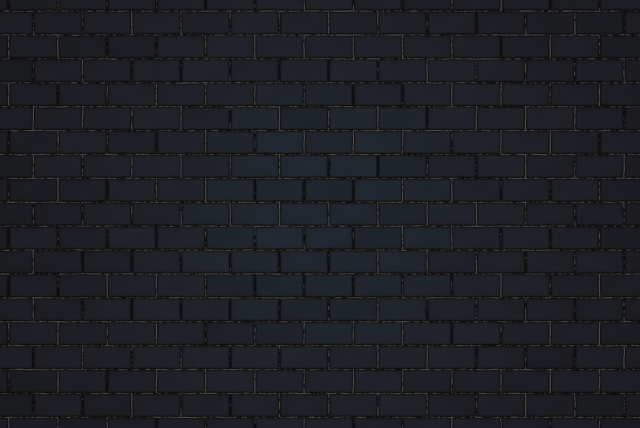
This texture is drawn by a WebGL 1 fragment shader. Its source:

```glsl
precision highp float;
// Dark blue-grey brick wall in running bond, with worn pale mortar and a faint central glow.

uniform vec2 u_resolution;

#define BRICKS vec2(13.0, 17.91)       // repeats across and down
#define SHIFT vec2(0.677, 0.455)       // position of the first joints, in bricks
#define JOINT 0.0031                   // half width of the dark joint, in canvas heights
#define MORTAR 0.0015                  // half width of the pale mortar line
#define BRICK_EDGE vec3(0.118, 0.123, 0.143)
#define BRICK_GLOW vec3(0.130, 0.155, 0.182)
#define GRIME vec3(0.055, 0.055, 0.056)
#define PALE vec3(0.285, 0.283, 0.272)
#define BRICK_VARIATION 0.10
#define JOINT_VARIATION 0.60
#define GLOW_FALLOFF 5.0

float hash(vec2 p) {
    return fract(sin(dot(p, vec2(127.1, 311.7))) * 4375.85);
}

// Cellular noise: distance to the nearest scattered point
float cellular(vec2 p) {
    vec2 cell = floor(p);
    float nearest = 2.0;
    for (int j = -1; j <= 1; j++) {
        for (int i = -1; i <= 1; i++) {
            vec2 c = cell + vec2(float(i), float(j));
            vec2 point = c + vec2(hash(c), hash(c + 37.3));
            nearest = min(nearest, distance(p, point));
        }
    }
    return nearest;
}

// Box-filtered coverage of a line at signed distance d
float line(float d, float halfWidth, float px) {
    float hi = clamp(d + 0.5 * px, -halfWidth, halfWidth);
    float lo = clamp(d - 0.5 * px, -halfWidth, halfWidth);
    return (hi - lo) / px;
}

void main() {
    vec2 uv = gl_FragCoord.xy / u_resolution;
    float aspect = u_resolution.x / u_resolution.y;
    float px = 1.0 / u_resolution.y;
    vec2 p = uv * vec2(aspect, 1.0);
    vec2 brickSize = vec2(aspect, 1.0) / BRICKS;

    // Running bond: every other row slides by half a brick
    vec2 grid = uv * BRICKS - SHIFT;
    float row = floor(grid.y);
    grid.x += 0.5 * mod(row, 2.0);
    vec2 brick = floor(grid);
    vec2 joint = floor(grid + 0.5);
    vec2 d = (grid - joint) * brickSize;

    // Wear: coarse patches, fine grit and a slight wobble of the joints
    float wear = 0.6 * cellular(p * 75.0) + 0.4 * cellular(p * 190.0 + 11.0);
    d += 0.0003 * vec2(sin(p.y * 190.0 + joint.x * 2.3) + sin(p.y * 83.0 + row),
                       sin(p.x * 170.0 + joint.y * 1.7) + sin(p.x * 61.0 + joint.y));

    // Brick face: central glow, tone per brick, soft mottling, darker rim
    vec2 fromCentre = (uv - 0.5) * vec2(aspect, 1.0);
    float r2 = dot(fromCentre, fromCentre);
    vec3 color = mix(BRICK_EDGE, BRICK_GLOW, exp(-GLOW_FALLOFF * r2));
    color *= 1.0 - 0.12 * r2;
    color *= 1.0 + BRICK_VARIATION * (hash(brick + 5.0) - 0.5);
    color *= 1.0 + 0.025 * sin(p.x * 47.0 + brick.y * 2.0) * sin(p.y * 71.0 + brick.x);
    float rim = min(abs(d.x), abs(d.y));
    color *= mix(0.82, 1.0, smoothstep(JOINT, JOINT + 0.005, rim));

    // Dark joint, unevenly chipped
    float width = JOINT * (0.8 + 0.45 * wear);
    float across = line(d.y, width, px);
    float upright = line(d.x, width, px);
    color = mix(color, GRIME, max(across, upright));

    // Pale mortar, some joints clean and others blackened
    float uprightTone = hash(vec2(joint.x, row) + 19.0) - 0.5;
    float acrossTone = hash(vec2(brick.x, joint.y) + 53.0) - 0.5;
    float rightSide = 0.12 * smoothstep(0.5, 1.0, uv.x);
    float uprightPale = smoothstep(0.2, 0.7, wear + rightSide + JOINT_VARIATION * uprightTone);
    float acrossPale = smoothstep(0.15, 0.7, wear + 0.35 * JOINT_VARIATION * acrossTone);
    float pale = max(line(d.x, MORTAR, px) * uprightPale,
                     line(d.y + 0.0006, MORTAR, px) * acrossPale);
    color = mix(color, PALE, pale);

    gl_FragColor = vec4(color, 1.0);
}
```
